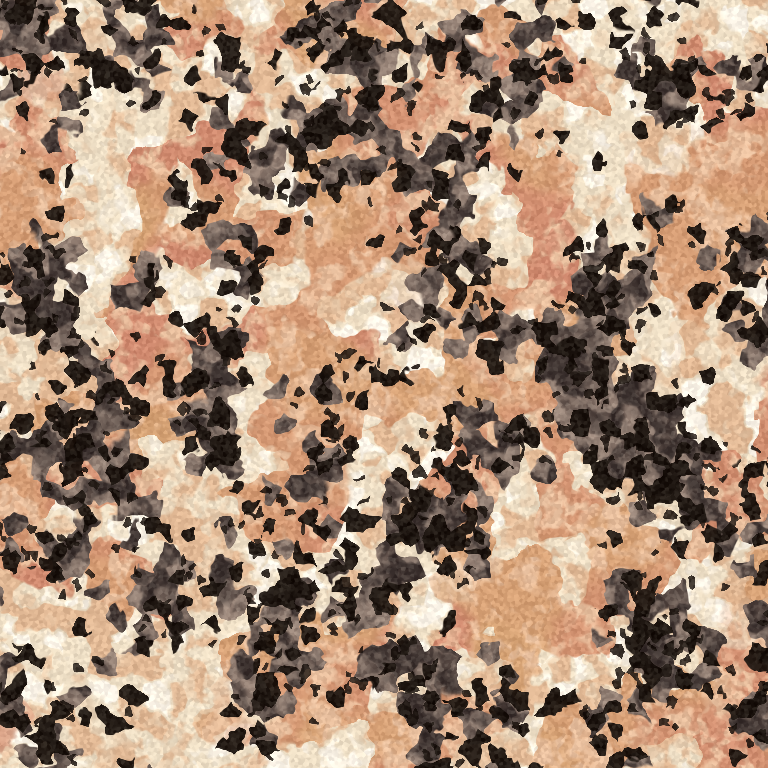
Reproduce this texture procedurally as a Shadertoy shader.

```glsl
// Three random values per lattice cell
vec3 hash3(vec2 cell, float seed) {
    vec3 q = fract((cell.xyx + seed * 17.3) * vec3(0.1031, 0.1030, 0.0973));
    q += dot(q, q.yxz + 33.33);
    return fract((q.xxy + q.yzz) * q.zyx);
}

// Cellular noise: each cell has one value, borders blend by sharpness
float cellNoise(vec2 p, float sharpness, float seed) {
    vec2 base = floor(p);
    float total = 0.0, weights = 0.0;
    for (int y = -1; y <= 1; y++)
    for (int x = -1; x <= 1; x++) {
        vec2 cell = base + vec2(x, y);
        vec3 h = hash3(cell, seed);
        vec2 d = cell + h.xy - p;
        float w = exp(-sharpness * dot(d, d));
        total += w * h.z;
        weights += w;
    }
    return total / weights;
}

// Broad field that gathers the dark minerals into clumps
float clumpField(vec2 p) {
    return mix(cellNoise(p * 13.0, 5.0, 1.0), cellNoise(p * 6.0, 5.0, 2.0), 0.22);
}

// Coverage of whole grains picked by chance and by the clump field
float grainMask(vec2 p, float frequency, float clumping, float threshold, float seed) {
    vec2 q = p * frequency;
    vec2 base = floor(q);
    float total = 0.0, weights = 0.0;
    for (int y = -1; y <= 1; y++)
    for (int x = -1; x <= 1; x++) {
        vec2 cell = base + vec2(x, y);
        vec3 h = hash3(cell, seed);
        vec2 center = cell + h.xy;
        vec2 d = center - q;
        float w = exp(-24.0 * dot(d, d));
        float chance = mix(h.z, clumpField(center / frequency), clumping);
        total += w * step(threshold, chance);
        weights += w;
    }
    return smoothstep(0.2, 0.8, total / weights);
}

// Ragged displacement for natural grain borders
vec2 ragged(vec2 p, float frequency, float amount, float seed) {
    vec2 q = p * frequency;
    return p + amount * (vec2(cellNoise(q, 6.0, seed), cellNoise(q, 6.0, seed + 1.0)) - 0.5);
}

// Cream and pale peach ground with a few white grains
vec3 creamGround(vec2 p) {
    const vec3 palePeach = vec3(0.88, 0.72, 0.58);
    const vec3 cream = vec3(0.93, 0.87, 0.77);
    const vec3 white = vec3(0.99, 0.96, 0.91);
    float tone = mix(cellNoise(p * 34.0, 14.0, 11.0), cellNoise(p * 80.0, 8.0, 12.0), 0.3);
    vec3 color = mix(palePeach, cream, smoothstep(0.25, 0.55, tone));
    return mix(color, white, smoothstep(0.62, 0.82, tone));
}

// Large feldspar crystals, from rose to tan, mottled inside
vec3 feldspar(vec2 p) {
    const vec3 rose = vec3(0.81, 0.53, 0.43);
    const vec3 tan1 = vec3(0.84, 0.64, 0.46);
    const vec3 paleVein = vec3(0.91, 0.75, 0.62);
    vec3 color = mix(rose, tan1, cellNoise(p * 11.0, 10.0, 21.0));
    float mottle = mix(cellNoise(p * 38.0, 6.0, 22.0), cellNoise(p * 110.0, 6.0, 23.0), 0.45);
    return mix(color, paleVein, smoothstep(0.38, 0.78, mottle));
}

// Smoky quartz, each grain with its own grey
vec3 quartz(vec2 p) {
    const vec3 smoke = vec3(0.23, 0.19, 0.18);
    const vec3 ash = vec3(0.62, 0.54, 0.49);
    float tone = mix(cellNoise(p * 42.0, 16.0, 31.0), cellNoise(p * 120.0, 6.0, 32.0), 0.35);
    return mix(smoke, ash, smoothstep(0.12, 0.95, tone));
}

void mainImage(out vec4 fragColor, in vec2 fragCoord) {
    const vec3 mica = vec3(0.11, 0.08, 0.06);
    vec2 uv = fragCoord / iResolution.y;
    vec2 fine = ragged(uv, 75.0, 0.010, 41.0);
    vec2 coarse = ragged(fine, 24.0, 0.040, 43.0);

    // Light minerals
    float crystal = smoothstep(0.48, 0.58, cellNoise(coarse * 14.0, 20.0, 51.0));
    vec3 color = mix(creamGround(fine), feldspar(fine), crystal);

    // Dark minerals, from large grains to specks
    color = mix(color, quartz(fine), grainMask(fine, 40.0, 0.65, 0.61, 61.0));
    color = mix(color, mica, 0.95 * grainMask(fine, 58.0, 0.45, 0.70, 62.0));
    color = mix(color, mica, 0.85 * grainMask(fine, 105.0, 0.20, 0.86, 63.0));

    // Gritty surface
    float grit = cellNoise(uv * 230.0, 9.0, 71.0) - 0.5;
    color += grit * vec3(0.13, 0.13, 0.12);
    fragColor = vec4(clamp(color, 0.0, 1.0), 1.0);
}
```
